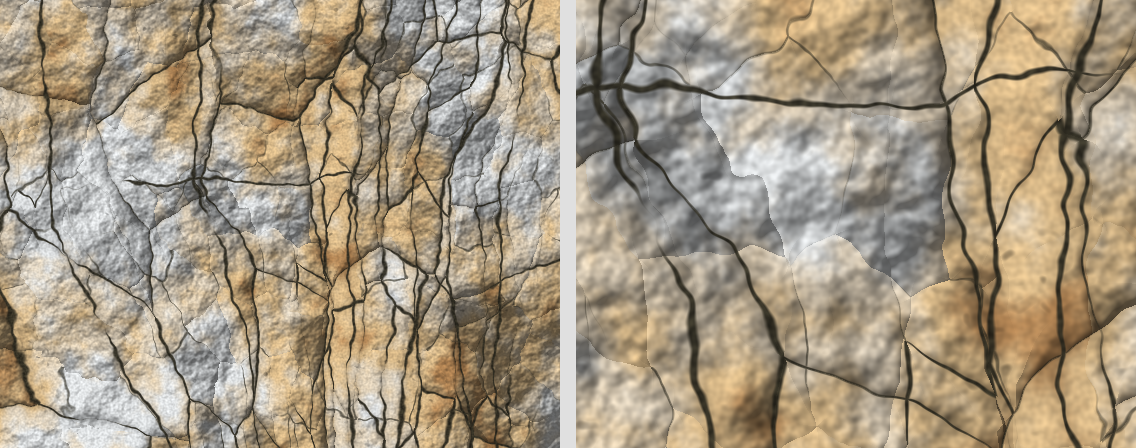
Left: the whole. Right: its middle third, enlarged.
This texture is drawn by a Shadertoy shader. Its source:

```glsl
// Weathered, fractured rock face: ochre and grey slabs split by dark joints.
// Stretched Voronoi layers in a bent, warped space give slabs, splinters and
// chips; each cell is a tilted facet, lit together with gradient-noise relief.

const vec3 COOL_GREY = vec3(0.77, 0.78, 0.785);
const vec3 BEIGE     = vec3(0.77, 0.72, 0.64);
const vec3 OCHRE     = vec3(0.76, 0.65, 0.48);
const vec3 RUST      = vec3(0.60, 0.43, 0.26);
const vec3 CREVICE   = vec3(0.17, 0.16, 0.12);

const vec2 SLAB_SCALE     = vec2(4.6, 2.5);
const vec2 SPLINTER_SCALE = vec2(14.0, 4.2);
const vec2 CHIP_SCALE     = vec2(10.0, 7.5);
const vec3 LIGHT          = vec3(-0.45, 0.62, 0.85);
const float LEAN          = 0.45;   // slant of the lower left slabs
const float LEDGE_Y       = 0.60;
const float JOINT_START   = 0.10;
const float JOINT_SPACING = 0.34;
const float RELIEF        = 0.024;
const float GRAIN         = 0.10;

vec2 hash2(vec2 p) {
    vec3 v = fract(p.xyx * vec3(0.1031, 0.1030, 0.0973));
    v += dot(v, v.yzx + 33.33);
    return fract((v.xx + v.yz) * v.zy);
}

float cornerRamp(vec2 corner, vec2 offset) {
    float angle = 6.2832 * hash2(corner).x;
    return dot(vec2(cos(angle), sin(angle)), offset);
}

float gradientNoise(vec2 p) {
    vec2 i = floor(p), f = p - i, e = vec2(1.0, 0.0);
    vec2 u = f * f * f * (f * (f * 6.0 - 15.0) + 10.0);
    return 1.4 * mix(mix(cornerRamp(i, f), cornerRamp(i + e, f - e), u.x),
                     mix(cornerRamp(i + e.yx, f - e.yx), cornerRamp(i + 1.0, f - 1.0), u.x), u.y);
}

float fbm(vec2 p) {
    float sum = 0.0, amp = 0.5;
    for (int i = 0; i < 5; i++) {
        sum += amp * gradientNoise(p);
        p = mat2(1.6, 1.2, -1.2, 1.6) * p + 17.3;
        amp *= 0.5;
    }
    return sum;
}

struct Facet {
    float edge;      // distance to the nearest border, in canvas units
    vec2 wall;       // direction across that border
    vec2 id;         // random pair of the cell
    float strength;  // random value shared by both sides of the border
};

Facet facetAt(vec2 p, vec2 scale) {
    vec2 g = p * scale, cell = floor(g);
    vec2 near = vec2(8.0), next = vec2(8.0), nearCell = cell, nextCell = cell;
    for (int y = -1; y <= 1; y++)
    for (int x = -1; x <= 1; x++) {
        vec2 c = cell + vec2(x, y);
        vec2 r = c + 0.1 + 0.8 * hash2(c + 40.0 + scale) - g;
        if (dot(r, r) < dot(near, near)) {
            next = near; nextCell = nearCell;
            near = r; nearCell = c;
        } else if (dot(r, r) < dot(next, next)) {
            next = r; nextCell = c;
        }
    }
    vec2 across = normalize(next - near);
    float edge = dot(0.5 * (near + next), across) / length(across * scale);
    return Facet(edge, normalize(across * scale), hash2(nearCell + 91.0),
                 hash2(nearCell + nextCell + 7.0).x);
}

float crack(float dist, float width) {
    float soft = 1.0 / iResolution.y;
    return smoothstep(0.0, 0.0015, width) * (1.0 - smoothstep(0.3 * width, width + soft, dist));
}

// Slope of a rounded rim that falls away towards the border
vec2 rim(Facet f, float radius) {
    return -f.wall * exp(-f.edge / radius);
}

void mainImage(out vec4 fragColor, in vec2 fragCoord) {
    vec2 p = fragCoord / iResolution.y;

    // Regions: smooth upper left face, splintered column right of centre
    float calm = smoothstep(0.72, 0.48, p.x) * smoothstep(0.58, 0.7, p.y);
    float busy = smoothstep(0.60, 0.76, p.x) * smoothstep(1.25, 0.98, p.x);
    busy = clamp(busy + 0.6 * gradientNoise(p * 3.0 + 5.0), 0.0, 1.0);

    // Bend the joints, then roughen them
    float leanMask = smoothstep(-0.2, 0.35, p.x) * smoothstep(0.85, 0.35, p.x);
    vec2 q = p;
    q.x += LEAN * leanMask * min(p.y - LEDGE_Y, 0.0) - 0.2 * max(p.y - LEDGE_Y, 0.0) * smoothstep(0.3, 0.8, p.x);
    q += 0.045 * vec2(fbm(p * 4.0), fbm(p * 4.0 + 31.0));
    q += 0.005 * vec2(gradientNoise(p * 38.0), gradientNoise(p * 38.0 + 9.0));

    Facet slab = facetAt(q, SLAB_SCALE);
    Facet splinter = facetAt(q + 3.0, SPLINTER_SCALE);
    Facet chip = facetAt(q + 0.02 * fbm(p * 9.0) + 7.0, CHIP_SCALE);

    // Cracks: width varies along each border, upright ones open widest
    float gape = 0.65 + 0.9 * gradientNoise(p * 9.0 + 60.0);
    float upright = mix(0.35, 1.0, abs(slab.wall.x));
    float joint = abs(mod(q.x - JOINT_START + 0.5 * JOINT_SPACING, JOINT_SPACING) - 0.5 * JOINT_SPACING);
    float ledge = abs(q.y - LEDGE_Y - 0.03 * gradientNoise(vec2(p.x * 6.0, 2.0)));
    float ledgeSpan = smoothstep(0.25, 0.32, p.x) * smoothstep(0.85, 0.7, p.x);
    float dark = crack(slab.edge, 0.0055 * gape * upright * (0.3 + slab.strength) * (1.0 - 0.5 * calm));
    dark = max(dark, crack(joint, 0.0045 * gape));
    dark = max(dark, crack(ledge, 0.004 * gape * ledgeSpan));
    dark = max(dark, crack(splinter.edge, 0.0055 * gape * busy * splinter.strength));
    float hairWidth = 0.0022 * (gape - 0.35) * step(0.4, chip.strength) * (1.0 - 0.6 * calm);
    dark = max(dark, 0.7 * crack(chip.edge, hairWidth));

    // Surface slope: noise relief, tilted facets and rounded rims
    vec2 e = vec2(0.002, 0.0);
    float height = fbm(p * 7.0);
    vec2 slope = RELIEF / e.x * (vec2(fbm((p + e) * 7.0), fbm((p + e.yx) * 7.0)) - height);
    slope += 0.45 * (slab.id - 0.5) + 0.5 * busy * (splinter.id - 0.5);
    slope += 0.32 * (chip.id - 0.5) * (1.0 - 0.5 * calm);
    slope += 0.55 * rim(slab, 0.012) + 0.5 * busy * rim(splinter, 0.007) + 0.2 * rim(chip, 0.005);
    float shade = dot(normalize(vec3(-slope, 1.0)), LIGHT) / LIGHT.z;
    shade = clamp(shade, 0.5, 1.17);
    float hollow = exp(-slab.edge / 0.012) + exp(-joint / 0.01) + busy * exp(-splinter.edge / 0.007);
    shade *= 1.0 - 0.16 * min(hollow, 1.6);

    // Mineral stains, warmer on the calm face, at the right and along cracks
    float stain = 0.43 + 1.1 * fbm(p * vec2(3.4, 2.4) + 12.0) + 0.4 * fbm(p * 15.0 + 3.0);
    stain += 0.2 * (slab.id.y - 0.5) + 0.18 * (chip.id.x - 0.5) + 0.1 * calm;
    stain += 0.2 * exp(-14.0 * dot(p - vec2(1.06, 0.52), p - vec2(1.06, 0.52)));
    stain += 0.07 * min(hollow, 1.0);
    vec3 rock = mix(COOL_GREY, BEIGE, smoothstep(0.2, 0.48, stain));
    rock = mix(rock, OCHRE, smoothstep(0.46, 0.74, stain));
    rock = mix(rock, RUST, 0.85 * smoothstep(0.74, 1.05, stain));

    // Fine grain and dark pits
    float grain = gradientNoise(p * 190.0) + 0.7 * gradientNoise(p * 95.0 + 20.0);
    float pits = smoothstep(0.45, 0.8, gradientNoise(p * 70.0 + 44.0)) * smoothstep(-0.1, 0.4, fbm(p * 6.0 + 80.0));
    vec3 color = rock * shade * (1.0 + GRAIN * grain) * (1.0 - 0.35 * pits);
    color = mix(color, CREVICE * (1.0 + 0.4 * grain), 0.93 * dark);
    fragColor = vec4(clamp(color, 0.0, 1.0), 1.0);
}
```
